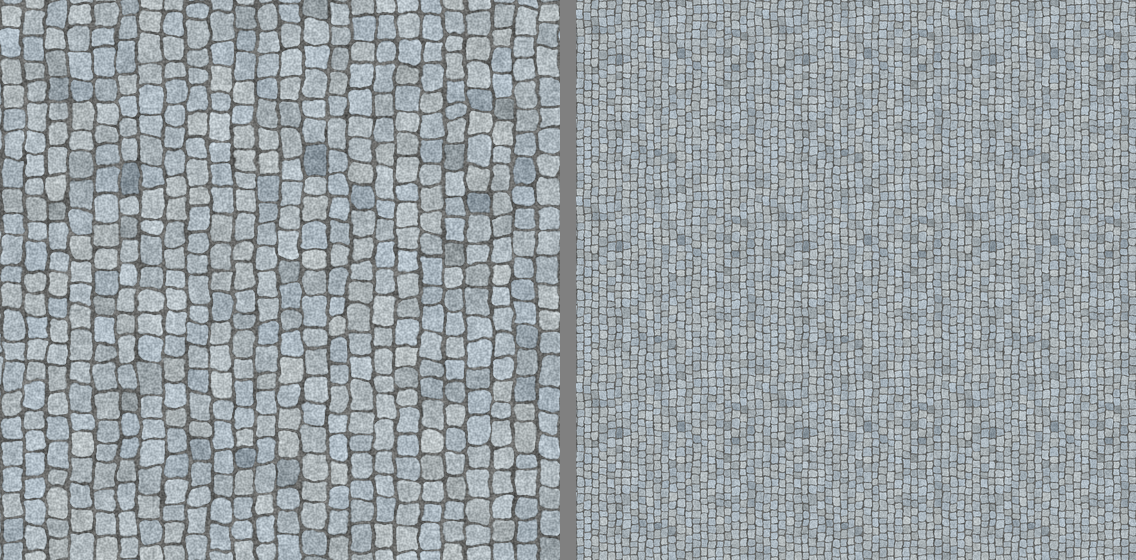
Left, the tile; right, the same tile 3 across and 3 down.
A Shadertoy shader for this texture:

```glsl
// Seamless pavement of rounded grey granite setts laid in 24 staggered columns.

const float COLUMNS = 24.0;
const vec3 STONE = vec3(0.675, 0.715, 0.738);
const vec3 JOINT = vec3(0.405, 0.408, 0.402);
const vec3 COOL_TINT = vec3(-0.012, 0.0, 0.016);

float hash(vec2 p) {
    vec3 q = fract(p.xyx * 0.1031);
    q += dot(q, q.yzx + 33.33);
    return fract((q.x + q.y) * q.z);
}

// Signed random value in -0.5 .. 0.5
float jitter(vec2 id, float seed) {
    return hash(id + seed * 17.3) - 0.5;
}

float cornerGradient(vec2 cell, vec2 offset, float period, float seed) {
    float angle = 6.28318 * hash(mod(cell, period) + seed);
    return dot(vec2(cos(angle), sin(angle)), offset);
}

// Gradient noise that wraps after `period` cells over the canvas
float noise(vec2 uv, float period, float seed) {
    vec2 p = uv * period, i = floor(p), f = p - i;
    vec2 u = f * f * f * (f * (f * 6.0 - 15.0) + 10.0);
    vec2 e = vec2(1.0, 0.0);
    float a = cornerGradient(i, f, period, seed);
    float b = cornerGradient(i + e.xy, f - e.xy, period, seed);
    float c = cornerGradient(i + e.yx, f - e.yx, period, seed);
    float d = cornerGradient(i + e.xx, f - e.xx, period, seed);
    return mix(mix(a, b, u.x), mix(c, d, u.x), u.y);
}

float columnEdge(float column) {
    return column + 0.16 * jitter(vec2(mod(column, COLUMNS), 3.0), 1.0);
}

// Lower edge of a row, shifted and slightly tilted across the column
float rowEdge(float row, float column, float rows, float across) {
    vec2 id = vec2(column, mod(row, rows));
    return row + 0.34 * jitter(id, 2.0) + 0.16 * jitter(id, 3.0) * across;
}

float roundedBox(vec2 p, vec2 halfSize, float radius) {
    vec2 q = abs(p) - halfSize + radius;
    return length(max(q, 0.0)) + min(max(q.x, q.y), 0.0) - radius;
}

// Signed distance to the sett at uv, in column widths; id receives its cell
float settDistance(vec2 uv, out vec2 id) {
    vec2 bend = vec2(noise(uv, 7.0, 11.0), noise(uv, 9.0, 23.0)) * 0.22;
    vec2 ripple = vec2(noise(uv, 40.0, 31.0), noise(uv, 40.0, 47.0)) * 0.14;
    vec2 p = uv * COLUMNS + bend + ripple;

    // Column
    float column = floor(p.x);
    column += step(columnEdge(column + 1.0), p.x) - step(p.x, columnEdge(column));
    float left = columnEdge(column), right = columnEdge(column + 1.0);
    float across = p.x - 0.5 * (left + right);
    id.x = mod(column, COLUMNS);

    // Row: 22 to 24 setts per column, each column with its own offset
    float rows = 22.0 + floor(3.0 * hash(vec2(id.x, 71.0)));
    float y = p.y * rows / COLUMNS + hash(vec2(id.x, 5.0));
    float row = floor(y);
    row += step(rowEdge(row + 1.0, id.x, rows, across), y)
         - step(y, rowEdge(row, id.x, rows, across));
    float low = rowEdge(row, id.x, rows, across);
    float high = rowEdge(row + 1.0, id.x, rows, across);
    id.y = mod(row, rows);

    // Inset, rounded outline
    float stretch = COLUMNS / rows;
    vec2 center = vec2(0.04 * jitter(id, 4.0), 0.0);
    vec2 local = vec2(across, (y - 0.5 * (low + high)) * stretch) - center;
    vec2 inset = vec2(0.058 + 0.03 * jitter(id, 5.0), 0.044 + 0.02 * jitter(id, 6.0));
    vec2 halfSize = 0.5 * vec2(right - left, (high - low) * stretch) - inset;
    float radius = 0.17 + 0.10 * jitter(id, 7.0);
    return roundedBox(local, halfSize, radius) + 0.045 * noise(uv, 110.0, 59.0);
}

vec3 settColor(vec2 uv, vec2 id, float dist, float grain) {
    float tone = 0.07 * jitter(id, 8.0) - 0.13 * pow(hash(id + 91.0), 14.0);
    tone += 0.07 * noise(uv, 12.0, 67.0) + 0.08 * noise(uv, 60.0, 73.0);
    tone += 0.17 * grain;
    // Worn pale rim, then a darker rounded shoulder
    tone += 0.035 * smoothstep(-0.13, -0.06, dist);
    tone -= 0.13 * smoothstep(-0.07, 0.01, dist);
    return STONE + tone + COOL_TINT * 2.0 * jitter(id, 9.0);
}

vec3 jointColor(vec2 uv, float dist, float grain) {
    float tone = 0.14 * noise(uv, 30.0, 83.0) + 0.16 * grain;
    return JOINT + tone - 0.05 * smoothstep(0.06, 0.0, dist);
}

void mainImage(out vec4 fragColor, in vec2 fragCoord) {
    vec2 uv = fragCoord / iResolution.xy;
    vec2 id;
    float dist = settDistance(uv, id);
    float grain = noise(uv, 250.0, 97.0) + 0.6 * noise(uv, 140.0, 103.0);

    float soft = max(0.03, 0.75 * COLUMNS / iResolution.y);
    float cover = 1.0 - smoothstep(-soft, soft, dist);
    vec3 color = mix(jointColor(uv, dist, grain), settColor(uv, id, dist, grain), cover);
    fragColor = vec4(clamp(color, 0.0, 1.0), 1.0);
}
```
